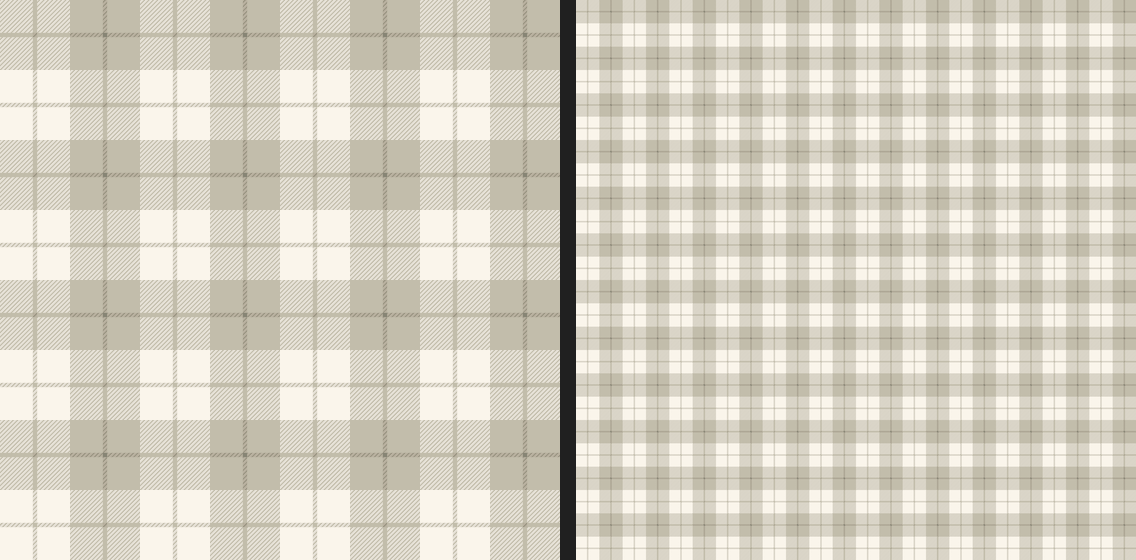
Left, the tile; right, the same tile 3 across and 3 down.
Reproduce this pattern procedurally as a Shadertoy shader.

```glsl
// Cream and taupe woven check with hatched overlaps and thin centre lines.

// Share of a pixel covered by a stripe, d away from the stripe's centre.
float coverage(float d, float halfWidth, float pixel) {
    return clamp((halfWidth - d) / pixel + 0.5, 0.0, 1.0);
}

// Layers of thread along one axis: a wide band plus a line in every half repeat.
float threadLayers(float u, float pixel) {
    float band = coverage(abs(fract(u - 0.25) - 0.5), 0.25, pixel);
    float line = coverage(abs(fract(2.0 * u) - 0.5) * 0.5, 1.0 / 64.0, pixel);
    return band + line;
}

void mainImage(out vec4 fragColor, in vec2 fragCoord) {
    // Four repeats across and down.
    vec2 uv = 4.0 * fragCoord / iResolution.xy;
    vec2 pixel = 4.0 / iResolution.xy;
    float layers = threadLayers(uv.x, pixel.x) + threadLayers(uv.y, pixel.y);

    // Rising diagonal hatch, 32 strokes per repeat.
    float diagonal = 32.0 * (uv.x - uv.y);
    float hatch = coverage(abs(fract(diagonal + 0.4375) - 0.5), 0.1875, 32.0 * pixel.x);

    vec3 cream = vec3(0.98, 0.96, 0.92);
    vec3 taupe = vec3(0.76, 0.74, 0.67);
    vec3 lightWeave = mix(vec3(0.91, 0.89, 0.85), taupe, hatch);
    vec3 darkWeave = mix(vec3(0.73, 0.70, 0.63), vec3(0.60, 0.58, 0.51), hatch);

    // Each added layer deepens the cloth; odd counts show the hatch.
    vec3 color = mix(cream, lightWeave, clamp(layers, 0.0, 1.0));
    color = mix(color, taupe, clamp(layers - 1.0, 0.0, 1.0));
    color = mix(color, darkWeave, clamp(layers - 2.0, 0.0, 1.0));
    color = mix(color, vec3(0.53, 0.52, 0.46), clamp(layers - 3.0, 0.0, 1.0));
    fragColor = vec4(color, 1.0);
}
```
